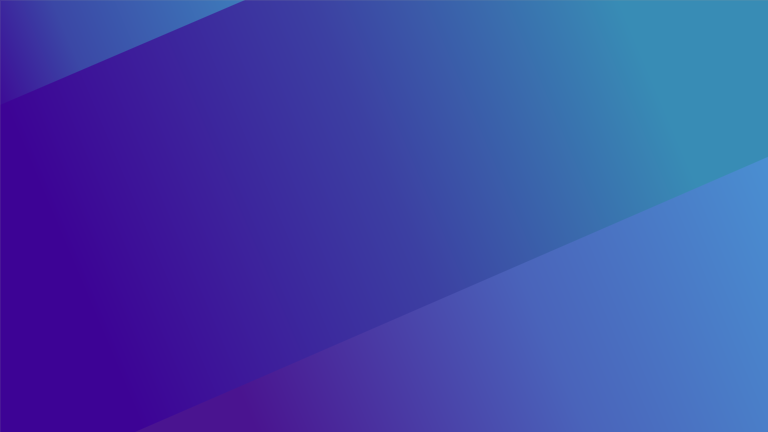
A Shadertoy shader for this background:

```glsl
// Blend three colours placed at the stops a < b < c.
vec3 ramp(float t, vec3 stops, vec3 first, vec3 middle, vec3 last) {
    vec3 lower = mix(first, middle, clamp((t - stops.x) / (stops.y - stops.x), 0.0, 1.0));
    return mix(lower, last, clamp((t - stops.y) / (stops.z - stops.y), 0.0, 1.0));
}

// Signed distance to the line through a and b, positive on its left.
float lineSide(vec2 p, vec2 a, vec2 b) {
    vec2 along = normalize(b - a);
    return dot(p - a, vec2(-along.y, along.x));
}

// Antialiased coverage of the region where the distance is positive.
float coverage(float dist, float pixel) {
    return smoothstep(-0.75 * pixel, 0.75 * pixel, dist);
}

void mainImage(out vec4 fragColor, in vec2 fragCoord) {
    float pixel = 1.0 / iResolution.y;
    vec2 p = fragCoord * pixel;
    p.x *= (16.0 / 9.0) * iResolution.y / iResolution.x;

    // All gradients run along the slanted bands
    float t = dot(p, vec2(0.92, 0.39));

    // Central band: violet through indigo to teal
    vec3 violet = vec3(0.24, 0.01, 0.585);
    vec3 indigo = vec3(0.235, 0.25, 0.635);
    vec3 teal = vec3(0.22, 0.55, 0.71);
    vec3 color = ramp(t, vec3(0.30, 1.05, 1.71), violet, indigo, teal);

    // Lower right panel: plum through periwinkle to sky blue
    vec3 plum = vec3(0.29, 0.08, 0.565);
    vec3 periwinkle = vec3(0.29, 0.39, 0.73);
    vec3 sky = vec3(0.29, 0.56, 0.82);
    vec3 lowerPanel = ramp(t, vec3(0.55, 1.25, 1.88), plum, periwinkle, sky);
    float lowerEdge = lineSide(p, vec2(0.3125, 0.0), vec2(1.778, 0.637));
    color = mix(color, lowerPanel, coverage(-lowerEdge, pixel));

    // Upper left corner: a quicker fade from violet to blue
    vec3 cornerViolet = vec3(0.24, 0.05, 0.59);
    vec3 cornerBlue = vec3(0.23, 0.28, 0.65);
    vec3 cornerSky = vec3(0.24, 0.48, 0.73);
    vec3 corner = ramp(t, vec3(0.30, 0.50, 0.90), cornerViolet, cornerBlue, cornerSky);
    float upperEdge = lineSide(p, vec2(0.0, 0.757), vec2(0.567, 1.0));
    color = mix(color, corner, coverage(upperEdge, pixel));

    // Faint hairline on the left and top borders
    float border = min(p.x, 1.0 - p.y);
    color = mix(color, vec3(0.6), 0.2 * coverage(0.0015 - border, pixel));

    fragColor = vec4(color, 1.0);
}
```
